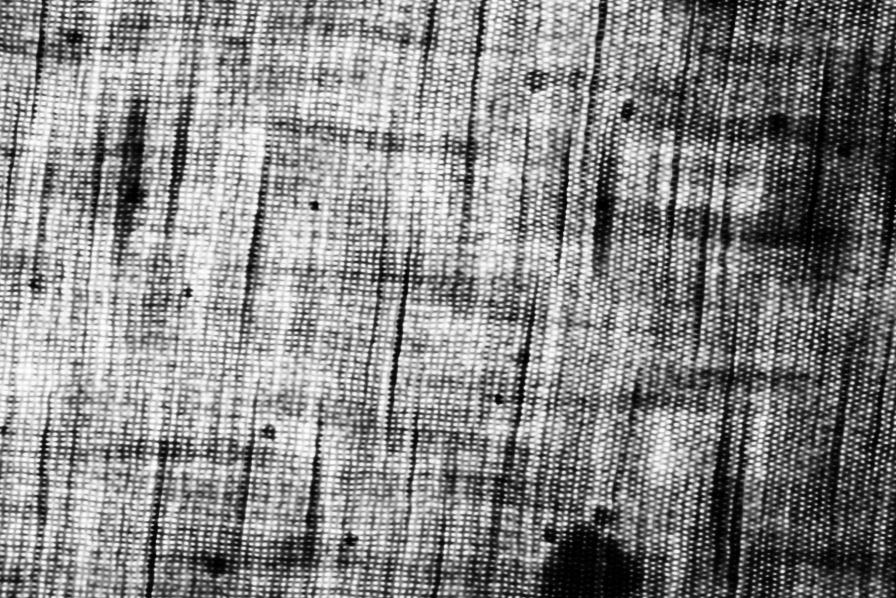
A WebGL 1 fragment shader for this texture:

```glsl
precision highp float;
// Worn, back-lit woven cloth in high-contrast black and white.
// A slanted grid of threads is summed with streaks, stains, specks and
// uneven light, then a logistic curve turns the exposure into grey.
uniform vec2 u_resolution;

const float TAU = 6.2831853;
const vec2 THREADS = vec2(84.0, 105.0); // warp and weft threads per height
const vec2 SLANT = vec2(-0.11, 0.06);   // lean of the warp and of the weft
const float SPECK_CELL = 0.2;

float hash(vec2 p) {
  vec3 q = fract(p.xyx * vec3(0.1031, 0.1030, 0.0973));
  q += dot(q, q.yzx + 33.33);
  return fract((q.x + q.y) * q.z);
}

float cornerSlope(vec2 corner, vec2 offset) {
  float angle = TAU * hash(corner);
  return dot(vec2(cos(angle), sin(angle)), offset);
}

// Gradient noise, roughly -1 to 1
float noise(vec2 p) {
  vec2 i = floor(p);
  vec2 f = p - i;
  vec2 w = f * f * f * (f * (f * 6.0 - 15.0) + 10.0);
  vec2 e = vec2(1.0, 0.0);
  float low = mix(cornerSlope(i, f), cornerSlope(i + e, f - e), w.x);
  float high = mix(cornerSlope(i + e.yx, f - e.yx),
                   cornerSlope(i + 1.0, f - 1.0), w.x);
  return 2.0 * mix(low, high, w.y);
}

// Soft disc with a ragged rim
float blot(vec2 p, vec2 centre, float radius, float softness) {
  float ragged = 0.25 * radius * noise(p * 0.8 / radius);
  float d = length(p - centre) + ragged;
  return 1.0 - smoothstep(radius * (1.0 - softness), radius * (1.0 + softness), d);
}

// Small dark knots scattered over a jittered grid
float specks(vec2 p) {
  vec2 home = floor(p / SPECK_CELL);
  float dark = 0.0;
  for (int y = -1; y <= 1; y++) {
    for (int x = -1; x <= 1; x++) {
      vec2 cell = home + vec2(float(x), float(y));
      vec2 jitter = vec2(hash(cell + 17.3), hash(cell + 41.7));
      float radius = mix(0.006, 0.016, hash(cell + 73.1));
      float present = step(0.5, hash(cell + 95.9));
      float strength = present * mix(0.4, 1.0, hash(cell + 8.2));
      vec2 centre = (cell + jitter) * SPECK_CELL;
      dark = max(dark, strength * blot(p, centre, radius, 0.6));
    }
  }
  return dark;
}

// Bright gaps between threads; stagger shifts every other column
float weave(vec2 t, float stagger) {
  float shift = 0.5 * stagger * mod(floor(t.x), 2.0);
  float warp = -cos(TAU * t.x);
  float weft = -cos(TAU * (t.y + shift));
  return 0.55 * warp + 0.8 * weft + 0.6 * warp * weft;
}

// Uneven thickness of warp and weft, with some heavy dark warp lines
float streaks(vec2 t) {
  float fine = noise(t * vec2(0.8, 0.045));
  float broad = noise(t * vec2(0.3, 0.012) + 31.0);
  float heavy = noise(t * vec2(0.55, 0.02) + 67.0);
  float weft = noise(t * vec2(0.025, 0.6) + 13.0);
  return 0.9 * fine + 0.55 * broad + 0.45 * weft
       - 2.6 * smoothstep(0.3, 1.0, heavy);
}

// Lamp behind the cloth: strongest left of centre, failing right and below
float backlight(vec2 p) {
  float right = smoothstep(0.7, 1.5, p.x);
  float bottom = 1.0 - smoothstep(0.0, 0.32, p.y);
  float top = smoothstep(0.82, 1.0, p.y);
  return 1.15 - 1.5 * right - 1.1 * bottom - 0.35 * top;
}

float stains(vec2 p, vec2 t) {
  float cloudy = 0.5 * noise(p * 4.5) + 0.45 * noise(p * 13.0 + 5.0);
  float smear = noise(vec2(p.x * 3.0, t.y * 0.16) + 22.0);
  return cloudy - 1.1 * smoothstep(0.1, 0.9, smear);
}

float blotches(vec2 p) {
  return 3.6 * blot(p, vec2(0.98, 0.03), 0.075, 0.3)
       + 1.7 * blot(p, vec2(1.35, 0.61), 0.09, 0.6)
       + 1.4 * blot(p, vec2(1.47, 0.79), 0.10, 0.8);
}

void main() {
  vec2 p = gl_FragCoord.xy / u_resolution.y;

  // Thread coordinates: slanted, gently bent and slightly irregular
  vec2 t = (p + SLANT * p.yx) * THREADS;
  t += 0.5 * vec2(noise(p * 3.0 + 9.0), noise(p * 4.0 + 50.0));
  t += 0.14 * vec2(noise(t * 0.35), noise(t * 0.35 + 80.0));

  float stagger = smoothstep(0.6, 1.1, p.x + 0.3 * (p.y - 0.5));
  float relief = 1.0 + 0.35 * noise(t * 0.12 + 44.0);
  float grain = noise(t * vec2(0.9, 0.75) + 19.0);

  float exposure = backlight(p) + stains(p, t) + streaks(t);
  exposure += relief * weave(t, stagger) + 0.9 * grain;
  exposure -= blotches(p) + 3.2 * specks(p);

  float grey = 1.0 / (1.0 + exp(-1.1 * exposure));
  gl_FragColor = vec4(vec3(grey), 1.0);
}
```
